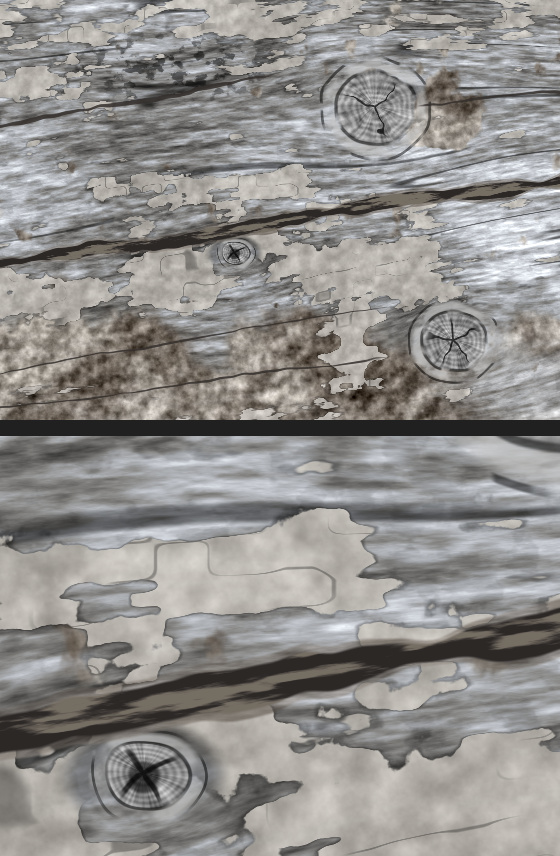
Top, the full canvas; bottom, a detail of the centre.
A Shadertoy shader for this texture:

```glsl
// Weathered grey plank with knots, splits, flaking paint and brown crust.
// Stretched noise follows grain that bends around the knots; soft masks
// layer crust, paint, knots and splits over it.

float hash(vec2 p) {
    vec3 q = fract(p.xyx * 0.1031);
    q += dot(q, q.yzx + 33.33);
    return fract((q.x + q.y) * q.z);
}

// Value noise; more sharpness gives blockier cells
float blocks(vec2 p, float sharpness) {
    p += 50.0;
    vec2 i = floor(p), f = smoothstep(0.5 * sharpness, 1.0 - 0.5 * sharpness, fract(p));
    return mix(mix(hash(i), hash(i + vec2(1, 0)), f.x),
               mix(hash(i + vec2(0, 1)), hash(i + 1.0), f.x), f.y);
}

float noise(vec2 p) { return blocks(p, 0.0); }

// Layered noise centred on zero
float fbm(vec2 p) {
    float sum = -0.5, amp = 0.516;
    for (int i = 0; i < 5; i++, amp *= 0.5) {
        sum += amp * noise(p);
        p = mat2(2, 0.15, -0.15, 2) * p + 17.3;
    }
    return sum;
}

// Soft ellipse, 1 in the middle and 0 outside
float region(vec2 p, vec2 centre, vec2 size) {
    return 1.0 - smoothstep(0.3, 1.2, length((p - centre) / size));
}

// Falls from 1 to 0 between a and b
float fall(float a, float b, float x) { return 1.0 - smoothstep(a, b, x); }

// Shift that makes fibres flow round a knot
float bend(vec2 d, float radius) {
    vec2 e = d * vec2(0.6, 1) / radius;
    return d.y / (dot(e, e) + 1.0);
}

// Wavering split from a to b with half width w
float split(vec2 p, vec2 a, vec2 b, float w) {
    float t = (p.x - a.x) / (b.x - a.x), seed = a.y * 90.0;
    float y = mix(a.y, b.y, t) + 0.022 * (noise(vec2(p.x * 5.0, seed)) - 0.5)
            + 0.006 * (noise(vec2(p.x * 38.0, seed)) - 0.5);
    float ends = smoothstep(0.0, 0.08, t) * fall(0.9, 1.0, t);
    w *= ends * (0.35 + 1.1 * noise(vec2(p.x * 14.0, seed + 5.0)));
    return ends * fall(-0.0015, 0.0015, abs(p.y - y) - w);
}

// Ringed knot with a pale collar and a star of radial checks
vec3 addKnot(vec3 col, vec2 d, float radius, float checks) {
    d += 0.012 * (vec2(noise(d * 22.0), noise(d * 22.0 + 40.0)) - 0.5);
    float r = length(d * vec2(0.92, 1)) / radius;
    float spokes = noise(normalize(d + 1e-5) * 14.0 + r);
    float rings = cos(r * 40.0 + 5.0 * noise(d * 35.0));
    float face = 0.47 + 0.065 * rings + 0.2 * spokes + 0.5 * fbm(d * 70.0);
    col = mix(col, vec3(face), fall(0.94, 1.04, r));
    float collar = smoothstep(1.0, 1.08, r) * fall(1.2, 1.4, r);
    col = mix(col, vec3(0.78), 0.7 * collar * smoothstep(-0.3, 0.1, fbm(d * 25.0)));
    float gaps = smoothstep(0.3, 0.6, noise(d * 45.0 + 9.0));
    col *= 1.0 - 0.5 * gaps * max(fall(0.02, 0.06, abs(r - 1.0)), fall(0.02, 0.05, abs(r - 1.38)));
    float turn = atan(d.y, d.x) / 6.2832 * checks + 0.3 * noise(d * 50.0);
    float check = abs(fract(turn) - 0.5) * 6.2832 / checks * r * radius;
    return col * (1.0 - 0.7 * fall(0.001, 0.0035, check) * fall(0.65, 0.95, r));
}

// Positive inside paint; block noise chips the outline
float paintField(vec2 p, vec2 g) {
    vec4 patches[8] = vec4[8](vec4(0.41, 0.34, 0.12, 0.07), vec4(0.87, 0.36, 0.2, 0.075),
        vec4(0.65, 0.42, 0.13, 0.035), vec4(0.4, 0.565, 0.13, 0.025), vec4(0.65, 0.545, 0.14, 0.04),
        vec4(0.09, 0.8, 0.13, 0.035), vec4(0.09, 0.285, 0.15, 0.05), vec4(0.84, 0.18, 0.05, 0.09));
    float field = -0.05;
    for (int i = 0; i < 8; i++) {
        vec2 size = patches[i].zw, q = (p - patches[i].xy) / size;
        field = max(field, min(size.x, size.y) * (1.0 - sqrt(length(q * q))));
    }
    field += 0.05 * blocks(g * vec2(13, 32) + 20.0, 0.5) - 0.04
           + 0.03 * blocks(g * vec2(34, 75), 0.45) + 0.03 * fbm(p * 45.0);
    return max(field, 0.12 * fbm(g * vec2(9, 26)) - 0.026 + 0.02 * smoothstep(0.84, 0.96, p.y));
}

void mainImage(out vec4 fragColor, in vec2 fragCoord) {
    vec2 p = fragCoord / iResolution.y;
    vec2 big = p - vec2(0.894, 0.743), low = p - vec2(1.08, 0.187), eye = p - vec2(0.559, 0.396);
    float v = p.y - 0.15 * p.x * fall(0.5, 1.1, p.y);
    v -= bend(big, 0.11) + bend(low, 0.08) + bend(eye, 0.035);
    vec2 g = vec2(p.x, v + 0.012 * noise(p * 5.0));

    // Bare wood: clouds, streaks, fibres, fissures and dark specks
    float cloud = fbm(p * vec2(3, 5) + 3.0), fibre = fbm(g * vec2(28, 130));
    float tone = 0.62 + 0.5 * cloud + 0.5 * fbm(g * vec2(4, 55)) + 0.65 * fibre;
    tone += 0.13 * region(p, vec2(1.2, 0.4), vec2(0.28, 0.14));
    vec3 col = tone * mix(vec3(1.01, 1, 0.98), vec3(0.98, 1, 1.03), smoothstep(0.45, 0.75, tone));
    float fissure = fall(0.01, 0.06, abs(noise(g * vec2(1.6, 24) + 11.0) - 0.5));
    col *= 1.0 - 0.5 * fissure * smoothstep(0.42, 0.65, noise(g * vec2(5, 19))) * smoothstep(0.2, 0.4, p.y);
    float lichen = min(1.0, 0.2 + region(p, vec2(0.42, 0.84), vec2(0.28, 0.09)));
    col *= 1.0 - 0.5 * lichen * smoothstep(0.0, 0.14, fbm(p * vec2(42, 60)));

    // Brown crust with side-lit relief
    float crust = smoothstep(-0.05, 0.06, 0.23 - p.y + 0.5 * fbm(p * 6.0 + 5.0));
    crust *= 1.0 - 0.75 * region(p, vec2(1.25, 0.08), vec2(0.25, 0.12));
    float stain = region(p, vec2(1.06, 0.73), vec2(0.12, 0.1)) + 1.5 * fbm(p * 18.0);
    float relief = fbm(p * 24.0) - fbm(p * 24.0 + vec2(-0.25, 0.3));
    vec3 soil = mix(vec3(0.39, 0.345, 0.3), vec3(0.65, 0.62, 0.58), smoothstep(-0.12, 0.1, fbm(p * 9.0)));
    soil += 0.9 * relief + 0.5 * fbm(p * 75.0);
    col = mix(col, soil, 0.85 * max(crust, smoothstep(0.3, 0.5, stain)));

    // Paint with a shadowed rim and hairline crazing
    float field = paintField(p, g);
    float paint = smoothstep(-0.0015, 0.0015, field) * smoothstep(0.13, 0.15, length(big));
    paint *= smoothstep(0.035, 0.05, length(eye * vec2(0.7, 1)));
    float crazing = fall(0.01, 0.045, abs(blocks(g * vec2(22, 30), 0.4) - 0.5));
    crazing *= smoothstep(0.45, 0.7, noise(p * 16.0));
    vec3 coat = vec3(0.755, 0.737, 0.71) + 0.25 * (fbm(p * 60.0) + relief) + 0.15 * cloud;
    col *= 1.0 - 0.3 * smoothstep(-0.008, 0.0, field);
    col = mix(col, coat * (1.0 - 0.3 * crazing), 0.93 * paint);

    // Knots, thin splits, then the wide split with splinters
    col = addKnot(addKnot(addKnot(col, big, 0.088, 3.0), low, 0.072, 5.0), eye, 0.03, 4.0);
    col *= 0.4 + 0.6 * smoothstep(0.009, 0.016, length(eye));
    float thin = max(split(p, vec2(-0.15, 0.668), vec2(0.7, 0.83), 0.0045),
                     split(p, vec2(0.98, 0.741), vec2(1.5, 0.8), 0.0035));
    for (float i = 0.0; i < 2.0; i++)
        thin = max(thin, split(p, vec2(-0.15, 0.085 - 0.08 * i), vec2(0.97, 0.278 - 0.12 * i), 0.0022));
    col = mix(col, vec3(0.2, 0.18, 0.17), 0.85 * thin);
    vec2 a = vec2(-0.2, 0.335), b = vec2(1.6, 0.617);
    float splinter = smoothstep(0.02, 0.16, fbm(vec2(p.x * 14.0, (p.y - 0.157 * p.x) * 95.0)));
    col = mix(col, vec3(0.45, 0.42, 0.39) + 0.6 * fibre, 0.6 * split(p, a, b, 0.019));
    col = mix(col, mix(vec3(0.17, 0.155, 0.15), vec3(0.46, 0.43, 0.39), splinter), split(p, a, b, 0.0135));
    fragColor = vec4(clamp(col, 0.0, 1.0), 1);
}
```
